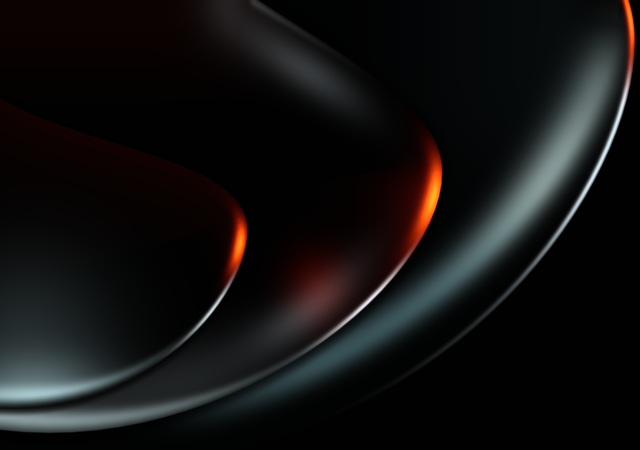
Write a Shadertoy shader that draws this background.

```glsl
// Three dark glass petals stacked over black, each bounded by cubic curves.
// The signed distance to a petal's edge and the nearest edge point drive
// its rim light, ember glow and soft inner sheen.

float bump(float x, float center, float width) {
    float t = (x - center) / width;
    return exp(-t * t);
}

float glow(vec2 p, vec2 center, vec2 radius) {
    vec2 q = (p - center) / radius;
    return exp(-dot(q, q));
}

// Dark red through orange to yellow as heat rises from 0 to 1.
vec3 ember(float heat) {
    return vec3(1.45 * heat, 0.68 * heat * heat, 0.13 * heat * heat * heat);
}

vec2 cubic(vec2 a, vec2 b, vec2 c, vec2 d, float t) {
    float s = 1.0 - t;
    return s * s * s * a + 3.0 * s * t * (s * b + t * c) + t * t * t * d;
}

// Keeps the nearer of "best" and this curve: (signed distance, nearest point).
// The distance is positive on the left of the direction of travel.
vec3 nearest(vec2 p, vec2 a, vec2 b, vec2 c, vec2 d, vec3 best) {
    const int STEPS = 28;
    vec2 start = a;
    for (int i = 1; i <= STEPS; i++) {
        vec2 end = cubic(a, b, c, d, float(i) / float(STEPS));
        vec2 along = end - start, offset = p - start;
        vec2 foot = start + along * clamp(dot(offset, along) / dot(along, along), 0.0, 1.0);
        float dist = distance(p, foot);
        if (dist < abs(best.x)) {
            float side = along.x * offset.y - along.y * offset.x;
            best = vec3(side > 0.0 ? dist : -dist, foot);
        }
        start = end;
    }
    return best;
}

vec3 outerPetal(vec2 p, float depth, vec2 foot) {
    vec3 col = vec3(0.004, 0.006, 0.007);
    col += vec3(0.025, 0.038, 0.042) * smoothstep(0.7, 1.3, p.x)
         * smoothstep(0.4, 0.85, p.y) * smoothstep(0.04, 0.16, depth);

    // Broad ribbon of reflected light
    vec3 ribbon = nearest(p, vec2(1.37, 0.944), vec2(1.324, 0.665),
                          vec2(1.037, 0.25), vec2(0.352, 0.052), vec3(9.0));
    float inner = mix(0.045, 0.06, smoothstep(0.3, 0.7, ribbon.z));
    float light = bump(ribbon.x, 0.0, ribbon.x > 0.0 ? 0.036 : inner);
    light *= 0.32 * smoothstep(1.0, 0.8, ribbon.z) + 0.27 * bump(ribbon.z, 0.6, 0.2);
    light *= smoothstep(0.3, 0.75, ribbon.y);
    col += light * mix(vec3(0.66, 0.95, 1.0), vec3(0.88, 1.0, 0.99),
                       smoothstep(0.25, 0.6, ribbon.z));

    // White rim that turns to ember near the top
    float rim = smoothstep(0.25, 0.62, foot.y) * smoothstep(0.9, 0.76, foot.y);
    rim += 0.16 * bump(foot.y, 0.28, 0.12);
    col += vec3(0.85, 0.92, 0.95) * rim * bump(depth, 0.006, 0.006);
    return col + ember(0.9 * bump(foot.y, 0.96, 0.1) * bump(depth, 0.006, 0.008));
}

vec3 middlePetal(vec2 p, float depth, vec2 foot) {
    vec3 col = vec3(0.003) + vec3(0.045, 0.004, 0.0)
             * smoothstep(0.7, 1.0, p.y) * smoothstep(0.9, 0.3, p.x);

    // Ember at the tip and its faint echo deeper inside
    float heat = bump(foot.y, 0.56, 0.09) * (0.75 * bump(depth, 0.013, 0.018) + 0.25 * exp(-depth / 0.05));
    heat += 0.1 * bump(foot.y, 0.5, 0.15) * exp(-depth / 0.08);
    col += ember(heat) + ember(0.14 * glow(p, vec2(0.705, 0.365), vec2(0.07, 0.08)));

    // Grey sheen, then the rim that widens to the left
    float sheen = 0.22 * bump(foot.x, 0.73, 0.12) * bump(depth, 0.075, 0.045);
    sheen += 0.14 * smoothstep(0.8, 0.4, foot.x) * bump(depth, 0.06, 0.08);
    col += sheen * vec3(0.88, 0.96, 1.0);
    float width = mix(0.028, 0.008, smoothstep(0.0, 0.7, foot.x));
    float rim = 0.5 * smoothstep(0.9, 0.0, foot.x) * bump(depth, width, width * 0.9);
    col += rim * vec3(0.86, 0.99, 1.0);
    return col + vec3(0.85, 0.9, 0.93) * bump(foot.y, 0.33, 0.09) * bump(depth, 0.004, 0.006);
}

vec3 innerPetal(vec2 p, float depth, vec2 foot) {
    vec3 col = vec3(0.003) + vec3(0.07, 0.007, 0.002)
             * exp(-depth / 0.1) * smoothstep(0.42, 0.58, foot.y);
    col += ember(bump(foot.y, 0.455, 0.06) * (0.85 * bump(depth, 0.014, 0.013) + 0.15 * exp(-depth / 0.03)));

    // Pool of cool light at the lower left
    float pool = 0.36 * glow(p, vec2(0.08, 0.125), vec2(0.17, 0.08));
    pool += 0.17 * glow(p, vec2(0.06, 0.24), vec2(0.19, 0.19));
    col += pool * smoothstep(0.0, 0.03, depth) * vec3(0.8, 0.97, 1.0);

    // Rim light
    float width = mix(0.022, 0.007, smoothstep(0.0, 0.45, foot.x));
    float rim = 0.32 * smoothstep(0.52, 0.2, foot.x) * smoothstep(0.4, 0.2, foot.y);
    col += rim * bump(depth, width * 1.4, width) * vec3(0.83, 0.98, 1.0);
    return col + vec3(0.8, 0.86, 0.88) * bump(foot.y, 0.31, 0.07) * bump(depth, 0.004, 0.005);
}

void mainImage(out vec4 fragColor, in vec2 fragCoord) {
    vec2 p = fragCoord / iResolution.y;
    float soft = 1.0 / iResolution.y;

    // Each petal edge runs from the top, round its tip, to the lower left
    vec3 outer = nearest(p, vec2(1.385, 1.037), vec2(1.402, 0.991), vec2(1.411, 0.954), vec2(1.411, 0.907), vec3(9.0));
    outer = nearest(p, vec2(1.411, 0.907), vec2(1.411, 0.628), vec2(1.111, 0.164), vec2(0.574, 0.015), outer);
    vec3 middle = nearest(p, vec2(0.574, 1.0), vec2(0.741, 0.888), vec2(0.983, 0.768), vec2(0.983, 0.619), vec3(9.0));
    middle = nearest(p, vec2(0.983, 0.619), vec2(0.983, 0.368), vec2(0.5, -0.019), vec2(0.0, 0.045), middle);
    vec3 inner = nearest(p, vec2(0.0, 0.781), vec2(0.204, 0.665), vec2(0.55, 0.647), vec2(0.55, 0.489), vec3(9.0));
    inner = nearest(p, vec2(0.55, 0.489), vec2(0.55, 0.34), vec2(0.333, 0.08), vec2(0.0, 0.091), inner);

    // Stack back to front, with a thin contact shadow beside each edge
    vec3 col = mix(vec3(0.003), outerPetal(p, -outer.x, outer.yz), smoothstep(soft, -soft, outer.x));
    col *= mix(0.4, 1.0, smoothstep(0.0, 0.03, middle.x));
    col = mix(col, middlePetal(p, -middle.x, middle.yz), smoothstep(soft, -soft, middle.x));
    col *= mix(0.3, 1.0, smoothstep(0.0, 0.02, inner.x));
    col = mix(col, innerPetal(p, -inner.x, inner.yz), smoothstep(soft, -soft, inner.x));
    fragColor = vec4(clamp(col, 0.0, 1.0), 1.0);
}
```
